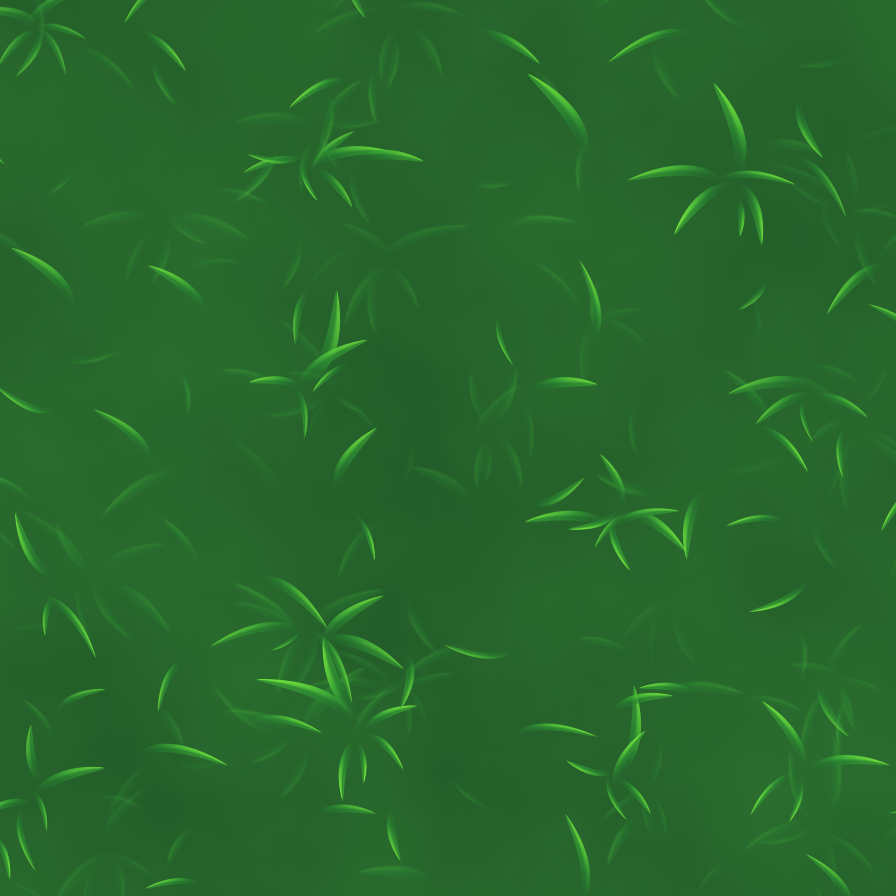
This texture is drawn by a WebGL 1 fragment shader. Its source:

```glsl
precision highp float;
// Lush grass ground: curved, tapered blades over a softly mottled green.
// Jittered grids scatter tufts and single blades, faint ones first and
// bright ones last; each blade is a bent crescent that fades at its root.
uniform vec2 u_resolution;

const vec3 GROUND_DARK  = vec3(0.137, 0.364, 0.162);
const vec3 GROUND_LIGHT = vec3(0.168, 0.436, 0.183);
const vec3 BLADE_SHADE  = vec3(0.145, 0.500, 0.190);
const vec3 BLADE_BODY   = vec3(0.190, 0.640, 0.215);
const vec3 BLADE_TIP    = vec3(0.470, 0.920, 0.240);
const float GROUND_SCALE = 3.2;
const float GROUND_CONTRAST = 0.75;
const vec2 BLADE_LENGTH = vec2(0.055, 0.100);  // shortest, longest
const vec2 BLADE_BEND   = vec2(0.36, 0.82);    // sideways shift at the tip
const vec2 BLADE_WIDTH  = vec2(0.050, 0.085);  // half width per length
const float ROOT_SPREAD = 0.026;
const float SHARP_EDGE = 0.0008;
const float SOFT_EDGE  = 0.0022;
const float TAU = 6.2831853;
const int MAX_BLADES = 7;

vec3 hash(vec3 p) {
  p = fract(p * vec3(0.1031, 0.1030, 0.0973));
  p += dot(p, p.yxz + 33.33);
  return fract((p.xxy + p.yxx) * p.zyx);
}

float gradientNoise(vec2 p) {
  vec2 cell = floor(p), f = fract(p);
  vec2 u = f * f * f * (f * (f * 6.0 - 15.0) + 10.0);
  vec4 corner;
  for (int i = 0; i < 4; i++) {
    vec2 o = vec2(mod(float(i), 2.0), floor(float(i) * 0.5));
    float a = TAU * hash(vec3(cell + o, 7.0)).x;
    float v = dot(vec2(cos(a), sin(a)), f - o);
    if (i == 0) corner.x = v;
    else if (i == 1) corner.y = v;
    else if (i == 2) corner.z = v;
    else corner.w = v;
  }
  return mix(mix(corner.x, corner.y, u.x), mix(corner.z, corner.w, u.x), u.y);
}

vec3 ground(vec2 p) {
  float sum = 0.0, weight = 1.0;
  vec2 q = p * GROUND_SCALE + 11.0;
  for (int i = 0; i < 5; i++) {
    sum += weight * gradientNoise(q);
    q = mat2(1.6, 1.2, -1.2, 1.6) * q + 5.3;
    weight *= 0.5;
  }
  return mix(GROUND_DARK, GROUND_LIGHT, clamp(0.48 + GROUND_CONTRAST * sum, 0.0, 1.0));
}

// Lays one blade over the colour; d is the offset from its root.
vec3 paintBlade(vec3 color, vec2 d, float angle, float len, float bend,
                float width, float opacity, float edge) {
  vec2 dir = vec2(cos(angle), sin(angle));
  vec2 q = vec2(dot(d, dir), dot(d, vec2(-dir.y, dir.x))) / len;
  float t = clamp(q.x, 0.0, 1.0);
  float slope = 2.0 * bend * t;
  float across = (q.y - bend * t * t) / sqrt(1.0 + slope * slope) * len;
  float halfWidth = width * len * 2.8 * pow(t, 0.7) * pow(1.0 - t, 0.8);
  float cover = 1.0 - smoothstep(-edge, edge, abs(across) - halfWidth);
  cover *= clamp(halfWidth / edge, 0.0, 1.0) * smoothstep(0.02, 0.65, t);
  // The outer side of the bend catches the light, most of all at the tip.
  float outer = -sign(bend) * across / max(halfWidth, edge);
  float lit = smoothstep(-0.35, 0.55, outer);
  vec3 body = mix(BLADE_SHADE, BLADE_BODY, lit);
  float glow = smoothstep(0.25, 0.95, t) * mix(0.25, 1.0, lit);
  vec3 tint = mix(body, BLADE_TIP, glow * opacity);
  return mix(color, tint, cover * opacity);
}

// Scatters groups of blades on a jittered grid.
vec3 paintLayer(vec3 color, vec2 p, float cells, float seed, float presence,
                float blades, vec2 opacity, float edge) {
  vec2 home = floor(p * cells);
  for (int y = -1; y <= 1; y++)
  for (int x = -1; x <= 1; x++) {
    vec2 id = home + vec2(float(x), float(y));
    vec3 place = hash(vec3(id + 40.0, seed));
    if (place.z > presence) continue;
    vec2 center = (id + 0.1 + 0.8 * place.xy) / cells;
    if (distance(p, center) > BLADE_LENGTH.y * 1.5) continue;
    vec3 group = hash(vec3(id + 90.0, seed + 3.0));
    for (int i = 0; i < MAX_BLADES; i++) {
      float n = float(i);
      if (n >= blades) break;
      vec3 a = hash(vec3(id + 140.0, seed + 7.0 + n));
      vec3 b = hash(vec3(id + 190.0, seed + 17.0 + n));
      if (blades > 1.0 && b.z < 0.15) continue;
      float angle = TAU * (group.x + (n + 0.8 * a.x) / blades);
      float len = mix(BLADE_LENGTH.x, BLADE_LENGTH.y, a.y) * mix(0.7, 1.0, 0.5 + 0.5 * sin(angle));
      float droop = cos(angle) > 0.0 ? -1.0 : 1.0;
      if (a.z > 0.85) droop = -droop;
      float bend = droop * mix(BLADE_BEND.x, BLADE_BEND.y, b.x);
      vec2 root = center + ROOT_SPREAD * vec2(b.y - 0.5, a.z - 0.5);
      float strength = mix(opacity.x, opacity.y, 0.6 * group.y + 0.4 * b.z);
      color = paintBlade(color, p - root, angle, len, bend,
                         mix(BLADE_WIDTH.x, BLADE_WIDTH.y, b.y), strength, edge);
    }
  }
  return color;
}

void main() {
  vec2 p = gl_FragCoord.xy / u_resolution.y;
  float sharp = max(SHARP_EDGE, 0.5 / u_resolution.y);
  float soft = max(SOFT_EDGE, sharp);
  vec3 color = ground(p);
  color = paintLayer(color, p, 5.0, 1.0, 0.85, 6.0, vec2(0.06, 0.34), soft);
  color = paintLayer(color, p, 8.0, 31.0, 0.95, 1.0, vec2(0.10, 0.50), soft);
  color = paintLayer(color, p, 4.0, 61.0, 0.62, 6.0, vec2(0.60, 1.0), sharp);
  color = paintLayer(color, p, 8.0, 91.0, 0.78, 1.0, vec2(0.65, 1.0), sharp);
  gl_FragColor = vec4(color, 1.0);
}
```
